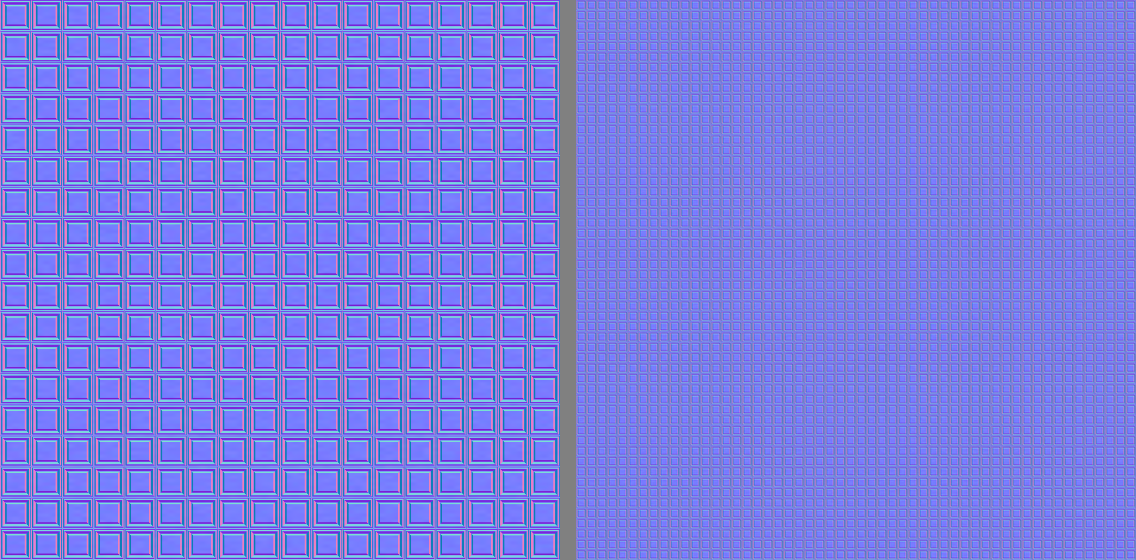
Left: one tile. Right: repeated 3 by 3.
Give the GLSL for this texture map, as a WebGL 2 fragment shader.

```glsl
#version 300 es
precision highp float;
// Tangent-space normal map of an 18 by 18 grid of square coffered tiles.
// A slope profile over the distance from each tile edge gives a seam, a lip,
// a sunken bevel and a raised panel; wrapping noise adds faint wear.

uniform vec2 u_resolution;
out vec4 fragColor;

const float REPEATS = 18.0;
const int SAMPLES = 4;                      // supersamples per axis
const float FOOTPRINT = 0.8;                // sampled width of a pixel
const vec2 RELIEF = vec2(2.10, 1.10);       // steepness across and down
const vec2 FLAT_TILT = vec2(-0.06, -0.02);  // lean of the level areas
const vec2 SEAM = vec2(0.006, 0.026);       // fall from the ridge between tiles
const vec2 LIP = vec2(0.036, 0.068);        // outward edge of the frame
const vec2 BEVEL = vec2(0.080, 0.148);      // slope down into the coffer
const vec2 STEP = vec2(0.164, 0.208);       // outward edge of the panel
const float SEAM_SLOPE = 0.80;
const float LIP_SLOPE = -0.90;
const float BEVEL_SLOPE = 0.85;
const float STEP_SLOPE = -1.10;
const float SOFTNESS = 0.006;
const float JITTER = 0.012;                 // shift of each column and row
const float STRENGTH_VARIATION = 0.14;
const vec2 GRAIN_SCALE = vec2(4.0, 9.0);    // noise cells per tile
const float GRAIN_TILT = 0.09;

float hash(vec2 p) {
    return fract(sin(dot(p, vec2(127.1, 311.7))) * 43758.5453);
}

// Value noise that wraps after a whole period.
float wrapNoise(vec2 p, vec2 period) {
    vec2 i = floor(p);
    vec2 f = fract(p);
    f = f * f * (3.0 - 2.0 * f);
    float a = hash(mod(i, period));
    float b = hash(mod(i + vec2(1.0, 0.0), period));
    float c = hash(mod(i + vec2(0.0, 1.0), period));
    float d = hash(mod(i + vec2(1.0, 1.0), period));
    return mix(mix(a, b, f.x), mix(c, d, f.x), f.y);
}

float band(float d, vec2 limits) {
    return smoothstep(limits.x - SOFTNESS, limits.x + SOFTNESS, d)
         - smoothstep(limits.y - SOFTNESS, limits.y + SOFTNESS, d);
}

// Positive slopes face the tile centre, negative ones face its edge.
float slopeProfile(float d) {
    return SEAM_SLOPE * band(d, SEAM)
         + LIP_SLOPE * band(d, LIP)
         + BEVEL_SLOPE * band(d, BEVEL)
         + STEP_SLOPE * band(d, STEP);
}

vec3 normalColour(vec2 uv) {
    vec2 grid = uv * REPEATS;
    vec2 id = mod(floor(grid), REPEATS);
    vec2 shift = vec2(hash(vec2(id.x, 3.0)), hash(vec2(7.0, id.y))) - 0.5;
    vec2 p = fract(grid) - 0.5 + shift * JITTER;

    // Mitred frame: the nearer pair of edges sets the slope direction.
    vec2 q = abs(p);
    vec2 inward = q.x > q.y ? vec2(-sign(p.x), 0.0) : vec2(0.0, -sign(p.y));
    float edgeDistance = 0.5 - max(q.x, q.y);
    float strength = 1.0 + STRENGTH_VARIATION * (hash(id + 3.7) - 0.5);
    vec2 tilt = inward * slopeProfile(edgeDistance) * strength * RELIEF;

    // Faint brushed wear.
    vec2 period = GRAIN_SCALE * REPEATS;
    vec2 grainPos = grid * GRAIN_SCALE;
    vec2 grain = vec2(wrapNoise(grainPos, period),
                      wrapNoise(grainPos + vec2(17.0, 31.0), period)) - 0.5;
    tilt += FLAT_TILT + grain * GRAIN_TILT;

    return normalize(vec3(tilt, 1.0)) * 0.5 + 0.5;
}

void main() {
    // Average several points inside each pixel for smooth edges.
    vec3 colour = vec3(0.0);
    for (int y = 0; y < SAMPLES; y++) {
        for (int x = 0; x < SAMPLES; x++) {
            vec2 offset = (vec2(x, y) + 0.5) / float(SAMPLES) - 0.5;
            vec2 point = gl_FragCoord.xy + offset * FOOTPRINT;
            colour += normalColour(point / u_resolution);
        }
    }
    fragColor = vec4(colour / float(SAMPLES * SAMPLES), 1.0);
}
```
